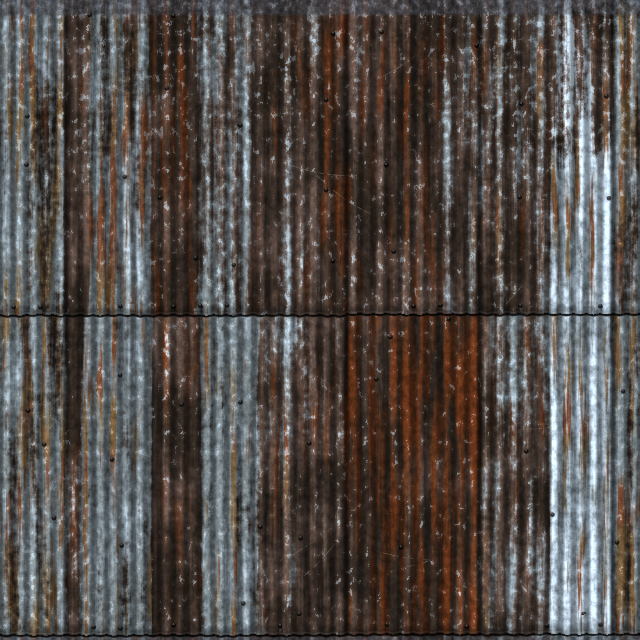
Write a WebGL 1 fragment shader that draws this texture.

```glsl
precision highp float;
// Weathered corrugated iron: two rows of overlapping sheets with 48 ridges across.
// Wide bands choose bare zinc or rust, stretched gradient noise streaks them downward,
// then ridge shading, lapped seams, nails and scratches are laid over the paint.
uniform vec2 u_resolution;

const float TAU = 6.2831853;
const float RIDGES = 48.0;
const vec3 ZINC = vec3(0.43, 0.47, 0.49);
const vec3 PALE = vec3(0.70, 0.77, 0.83);
const vec3 BROWN = vec3(0.35, 0.285, 0.255);
const vec3 UMBER = vec3(0.19, 0.155, 0.13);
const vec3 RUST = vec3(0.40, 0.19, 0.085);
const vec3 OCHRE = vec3(0.42, 0.29, 0.14);

float hash(vec2 p) {
  vec3 q = fract(p.xyx * vec3(0.1031, 0.1030, 0.0973));
  q += dot(q, q.yzx + 33.33);
  return fract((q.x + q.y) * q.z);
}

// Dot product of a random unit gradient with the offset to its corner
float corner(vec2 cell, vec2 offset, vec2 period, float seed) {
  float a = TAU * hash(mod(cell, period) + seed);
  return dot(vec2(cos(a), sin(a)), offset);
}

// Tiling gradient noise, about -0.7 to 0.7
float noise(vec2 uv, vec2 cells, float seed) {
  vec2 p = uv * cells, i = floor(p), f = p - i;
  vec2 w = f * f * f * (f * (f * 6.0 - 15.0) + 10.0);
  vec2 e = vec2(1.0, 0.0);
  float low = mix(corner(i, f, cells, seed), corner(i + e, f - e, cells, seed), w.x);
  float high = mix(corner(i + e.yx, f - e.yx, cells, seed), corner(i + 1.0, f - 1.0, cells, seed), w.x);
  return mix(low, high, w.y);
}

float fbm(vec2 uv, vec2 cells, float seed) {
  float sum = 0.0, amp = 0.8;
  for (int k = 0; k < 4; k++) {
    sum += amp * noise(uv, cells, seed + float(k) * 7.0);
    cells *= 2.0;
    amp *= 0.6;
  }
  return sum;
}

float band(float x, float a, float b) {
  return smoothstep(a - 0.005, a + 0.005, x) - smoothstep(b - 0.005, b + 0.005, x);
}

// Dark edge of a sheet lapped sideways over its neighbour
float joint(float x, float edge) {
  return smoothstep(0.006, 0.0, abs(x - edge));
}

float disc(vec2 p, float radius) {
  return 1.0 - smoothstep(radius - 0.001, radius + 0.001, length(p));
}

// Bare metal left on each row of sheets
float zincLower(float x) {
  return 0.75 * band(x, -0.1, 0.102) + 0.35 * band(x, 0.102, 0.13) + 0.9 * band(x, 0.13, 0.238)
    + 0.85 * band(x, 0.313, 0.405) + 0.25 * band(x, 0.405, 0.54) + 0.35 * band(x, 0.75, 0.86)
    + 1.15 * band(x, 0.86, 0.957) + 0.7 * band(x, 0.957, 1.1);
}
float zincUpper(float x, float y) {
  return 0.75 * band(x, -0.1, 0.1) + 0.68 * band(x, 0.137, 0.235) + 0.48 * band(x, 0.305, 0.39)
    + 0.22 * band(x, 0.39, 0.5) + 0.33 * band(x, 0.69, 0.86)
    + mix(1.1, 0.4, smoothstep(0.68, 0.8, y)) * band(x, 0.86, 0.957) + 0.7 * band(x, 0.957, 1.1);
}

// Thin bent scratches at random places
float scratches(vec2 uv) {
  float sum = 0.0;
  for (int k = 0; k < 12; k++) {
    vec2 id = vec2(float(k) * 3.7, 5.3);
    vec2 p = uv - vec2(0.35 + 0.55 * hash(id), hash(id + 11.0));
    float a = 1.6 * (hash(id + 23.0) - 0.5), reach = 0.02 + 0.06 * hash(id + 31.0);
    p = vec2(cos(a) * p.x + sin(a) * p.y, cos(a) * p.y - sin(a) * p.x);
    float line = smoothstep(0.0014, 0.0002, abs(p.y - 1.8 * p.x * p.x));
    sum += line * smoothstep(reach, reach * 0.5, abs(p.x));
  }
  return min(sum, 1.0);
}

void main() {
  vec2 uv = gl_FragCoord.xy / u_resolution;
  float x = uv.x;
  // Rows of sheets; rise is the height above the ragged lower edge
  float ragged = 0.0022 * noise(uv, vec2(24.0, 2.0), 3.0) + 0.0015 * step(0.54, x) + 0.0008 * cos(TAU * RIDGES * x);
  float level = (uv.y - 0.008 - ragged) * 2.0;
  float upper = mod(floor(level), 2.0), rise = fract(level) * 0.5;
  float seed = 40.0 * upper;

  // Wear patterns
  float streak = fbm(uv, vec2(48.0, 3.0), seed + 2.0);
  float runs = fbm(uv, vec2(64.0, 4.0), seed + 19.0);
  float blotch = fbm(uv, vec2(8.0, 7.0), seed + 60.0);
  float grain = fbm(uv, vec2(90.0, 70.0), 80.0);
  float bare = mix(zincLower(x), zincUpper(x, uv.y), upper);
  float zinc = smoothstep(0.28, 0.72, bare + 0.75 * streak + 0.3 * blotch + 0.25 * grain);

  // Rusted paint and bare metal
  float rustZone = mix(band(x, 0.54, 0.75) + 0.35 * band(x, 0.238, 0.313),
    0.7 * band(x, 0.235, 0.31) + 0.7 * band(x, 0.5, 0.55) + 0.3 * band(x, 0.55, 0.7), upper);
  vec3 rusted = mix(UMBER, BROWN, smoothstep(-0.4, 0.4, streak * 0.7 + blotch + 0.12 - 0.35 * rustZone));
  rusted = mix(rusted, RUST, 0.8 * smoothstep(0.15, 0.65, runs + 0.38 * rustZone));
  vec3 metal = mix(ZINC, PALE, smoothstep(0.1, 0.75, runs * 0.7 + blotch * 0.5 + 0.5 * band(x, 0.86, 0.957)));
  float stained = band(x, -0.1, 0.1) + upper * band(x, 0.137, 0.235) + band(x, 0.957, 1.1);
  float stain = smoothstep(0.12, 0.5, 0.18 * stained - runs - 0.1 * cos(TAU * RIDGES * x));
  metal = mix(metal, mix(OCHRE, RUST, smoothstep(-0.2, 0.3, blotch)), 0.8 * stain);
  vec3 color = mix(rusted, metal, zinc);
  float flakes = smoothstep(0.3, 0.55, grain + 0.35 * streak + 0.12 * upper * smoothstep(0.6, 1.0, uv.y));
  color = mix(color, PALE * 0.8, 0.5 * flakes);

  // Ridge shading, uneven from one ridge to the next
  float phase = x * RIDGES + 0.12 * noise(uv, vec2(12.0, 3.0), 9.0);
  float tone = hash(vec2(mod(floor(phase), RIDGES), seed + 4.0));
  float ridge = 0.5 + 0.5 * cos(TAU * (phase - 0.5));
  color *= 0.66 + 0.5 * smoothstep(0.0, 1.0, ridge) + 0.16 * (tone - 0.5) * ridge;
  color *= 1.0 + 0.45 * grain + 0.25 * streak;
  float laps = joint(x, 0.103) + joint(x, 0.238) + joint(x, 0.541) + joint(x, 0.749) + joint(x, 0.957);
  color *= 1.0 - 0.4 * min(laps, 1.0);

  // Weathered top strip, then the shadow and worn lip of each seam
  float cap = max(smoothstep(0.974, 0.98, uv.y), 1.0 - smoothstep(0.004, 0.008, uv.y));
  color = mix(color, vec3(0.27, 0.28, 0.31) * (1.0 + 0.8 * grain + 0.4 * blotch), 0.6 * cap);
  color *= 1.0 - 0.35 * smoothstep(0.02, 0.0, rise);
  color *= 1.0 - 0.85 * smoothstep(0.4955, 0.4985, rise);
  color += 0.07 * band(rise * 4.0, 0.006, 0.014);

  // Nails along seams and strays over the sheets
  float column = floor(x * 24.0);
  vec2 nail = vec2(x - (column + 0.5) / 24.0, rise - 0.011 - 0.004 * hash(vec2(column, seed)));
  vec2 cell = floor(uv * 9.0);
  vec2 stray = fract(uv * 9.0) - 0.2 - 0.6 * vec2(hash(cell), hash(cell + 17.0));
  nail = mix(stray / 9.0, nail, step(rise, 0.03));
  float present = step(0.45, mix(hash(cell + 29.0), hash(vec2(column, seed + 8.0)), step(rise, 0.03)));
  color *= 1.0 - 0.7 * present * disc(nail + vec2(-0.0006, 0.001), 0.0036);
  color = mix(color, vec3(0.40, 0.38, 0.36), 0.7 * present * disc(nail - vec2(0.0, 0.001), 0.0016));

  color = mix(color, vec3(0.55, 0.54, 0.50), 0.4 * scratches(uv) * smoothstep(-0.3, 0.2, grain));
  gl_FragColor = vec4(clamp(color, 0.0, 1.0), 1.0);
}
```
